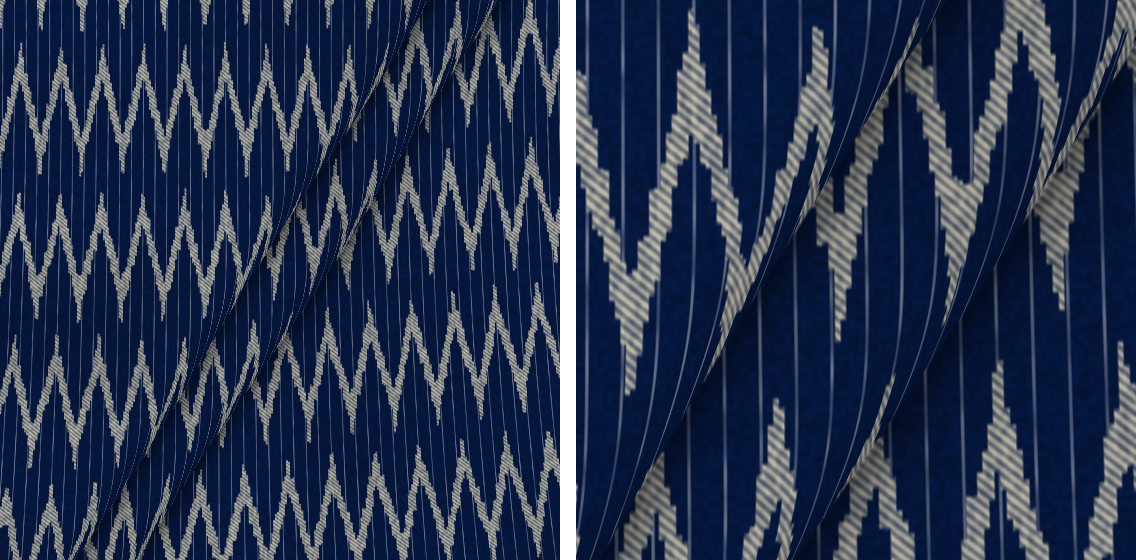
Left, the full canvas; right, a detail of the centre.
A three.js fragment shader for this texture:

```glsl
varying vec2 vUv;

const vec3 NAVY = vec3(0.016, 0.086, 0.232);
const vec3 CREAM = vec3(0.76, 0.74, 0.66);
const vec3 WEFT_GAP = vec3(0.27, 0.31, 0.38);
const vec3 PIN_COLOUR = vec3(0.46, 0.49, 0.58);

const float PERIOD = 0.0733;        // zigzag width at the top
const float PERIOD_GROWTH = 0.0055; // widening toward the bottom
const float FIRST_PEAK = 0.0365;
const float PEAK_DRIFT = 0.0234;
const float ROW_PITCH = 0.2604;
const float TOP_ROW = 0.924;
const float PEAK_DEPTH = 0.040;
const float ZIG_HEIGHT = 0.155;
const float STROKE = 0.028;         // half the vertical thickness
const float THREADS = 22.0;         // warp threads per zigzag
const float PINS = 3.5;             // pinstripes per zigzag
const float FOLD_TILT = 0.125;
const float TAU = 6.28319;

float hash(vec2 p) {
  vec3 q = fract(vec3(p.xyx) * 0.1031);
  q += dot(q, q.yzx + 33.33);
  return fract((q.x + q.y) * q.z);
}

float noise(vec2 p) {
  vec2 i = floor(p), f = fract(p);
  f = f * f * (3.0 - 2.0 * f);
  return mix(mix(hash(i), hash(i + vec2(1.0, 0.0)), f.x),
             mix(hash(i + vec2(0.0, 1.0)), hash(i + vec2(1.0, 1.0)), f.x), f.y);
}

// Coverage of one dyed thread, with frayed ends and longer tips
float threadMask(float column, float row, float depth) {
  float u = (column + 0.5) / THREADS;
  float slope = 2.0 * abs(fract(u + 0.5) - 0.5);
  float centre = PEAK_DEPTH + ZIG_HEIGHT * slope;
  vec2 fray = vec2(hash(vec2(column + 70.0, row + 11.0)),
                   hash(vec2(column + 190.0, row + 37.0))) - 0.5;
  float peakTip = 0.015 * (1.0 - smoothstep(0.0, 0.16, slope));
  float valleyTip = 0.022 * smoothstep(0.84, 1.0, slope);
  float top = centre - STROKE - peakTip + 0.018 * fray.x;
  float bottom = centre + STROKE + valleyTip + 0.018 * fray.y;
  return smoothstep(top - 0.0015, top + 0.0025, depth)
       * (1.0 - smoothstep(bottom - 0.0025, bottom + 0.0015, depth));
}

vec3 cloth(vec2 p, float shift, float lift) {
  float down = (0.922 - p.y) / 0.78;
  float spread = down * down;
  float period = PERIOD + PERIOD_GROWTH * spread;
  float u = (p.x - shift - FIRST_PEAK + PEAK_DRIFT * spread) / period;
  float v = (TOP_ROW - p.y + lift) / ROW_PITCH;
  float row = floor(v + 0.04);
  float depth = (v - row) * ROW_PITCH;

  // Ground weave
  float slub = noise(vec2(u * 24.0 + 50.0, p.y * 300.0));
  vec3 colour = NAVY * (0.86 + 0.28 * slub);

  // Pinstripes, worn along their length
  float stripe = (u - 1.0) * PINS;
  float pinDistance = abs(fract(stripe + 0.5) - 0.5) * period / PINS;
  float pinWear = noise(vec2(floor(stripe + 0.5) * 7.0 + 90.0, p.y * 65.0));
  float pin = 1.0 - smoothstep(0.0003, 0.0017, pinDistance);
  colour = mix(colour, PIN_COLOUR, pin * (0.4 + 0.5 * pinWear));

  // Zigzag, blended between neighbouring threads
  float position = u * THREADS - 0.5;
  float column = floor(position);
  float mask = mix(threadMask(column, row, depth),
                   threadMask(column + 1.0, row, depth),
                   smoothstep(0.25, 0.75, position - column));
  float twill = 0.5 + 0.5 * sin(TAU * (u * 9.0 + p.y * 150.0));
  float wear = noise(vec2(u * THREADS + 30.0, p.y * 190.0));
  float light = clamp(0.25 + 0.65 * twill + 0.5 * (wear - 0.5), 0.0, 1.0);
  return mix(colour, mix(WEFT_GAP, CREAM, light), mask * 0.95);
}

// Cloth drawn tight toward a crease on its right
vec2 tuck(vec2 p, float side) {
  return p + vec2(0.030 * exp(min(side, 0.0) / 0.011), 0.0);
}

float creaseShade(float side) {
  float shadow = 0.50 * exp(-max(side, 0.0) / 0.016);
  float turn = 0.22 * exp(min(side, 0.0) / 0.014);
  return 1.0 - mix(turn, shadow, smoothstep(-0.001, 0.002, side));
}

void main() {
  vec2 p = vUv;

  // Signed distances to the two creases
  float wobble = 0.005 * sin(p.y * 9.0);
  float creaseA = (p.x - 0.137 - 0.628 * p.y - wobble) / 1.18;
  float creaseB = (p.x - 0.247 - 0.651 * p.y + wobble) / 1.19;
  float lift = FOLD_TILT * p.x - 0.022;

  // Left sheet, folded band and right sheet
  vec3 colour = cloth(tuck(p, creaseA), 0.0, 0.0);
  colour = mix(colour, cloth(tuck(p, creaseB), -0.026, lift),
               smoothstep(-0.001, 0.001, creaseA));
  colour = mix(colour, cloth(p, 0.029, lift),
               smoothstep(-0.001, 0.001, creaseB));

  // Crease shadows and soft unevenness of light
  colour *= creaseShade(creaseA) * creaseShade(creaseB);
  colour *= 0.95 + 0.10 * noise(p * 5.0 + 3.0);
  gl_FragColor = vec4(colour, 1.0);
}
```
